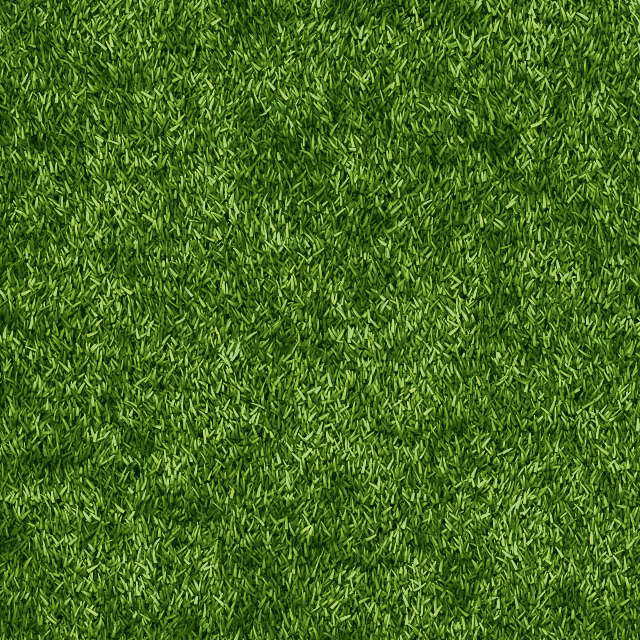
Reproduce this texture procedurally as a WebGL 1 fragment shader.

```glsl
precision highp float;
// Dense short turf seen from above: layers of jittered cells each hold one
// blunt, nearly straight blade. Blades are stacked as tone values with cast
// shadows, varied by tufts, then coloured through a ramp of greens.

uniform vec2 u_resolution;

const int   LAYERS        = 13;
const float CELLS         = 62.0;    // blades across the canvas, per layer
const float HALF_LENGTH   = 0.0084;  // mean half length of a blade
const float LENGTH_SPREAD = 0.0034;
const float HALF_WIDTH    = 0.0018;
const float WIDTH_SPREAD  = 0.0007;
const float SOFTNESS      = 0.0010;  // edge blur
const float ANGLE_SPREAD  = 1.25;    // radians either side of upright
const float LEAN_SPREAD   = 0.9;     // shared tilt of neighbouring blades
const float BEND          = 12.0;
const float SHADOW_REACH  = 0.0032;
const float SHADOW_DEPTH  = 0.42;
const vec2  SHADOW_SHIFT  = vec2(0.0007, -0.0008);
const float SOIL_TONE     = 0.0;
const float TUFT_TONE     = 1.25;    // strength of light and dark tufts
const float GRAIN_TONE    = 0.16;    // fine mottling
const float TONE_CENTER   = 0.415;
const float TONE_GAIN     = 1.24;
const float KNEE          = 0.55;    // tones above this are compressed
const float KNEE_SLOPE    = 0.80;

const vec3 GAP    = vec3(0.01, 0.07, 0.00);
const vec3 SOIL   = vec3(0.04, 0.15, 0.01);
const vec3 DEEP   = vec3(0.13, 0.27, 0.02);
const vec3 MID    = vec3(0.24, 0.39, 0.07);
const vec3 FRESH  = vec3(0.36, 0.53, 0.13);
const vec3 BRIGHT = vec3(0.51, 0.69, 0.20);
const vec3 PALE   = vec3(0.63, 0.78, 0.40);
const vec3 GLINT  = vec3(0.71, 0.83, 0.51);

float hash(vec2 p) {
  return fract(sin(dot(p, vec2(127.1, 311.7))) * 43758.5453);
}

vec4 hash4(vec2 p) {
  float n = dot(p, vec2(127.1, 311.7));
  return fract(sin(vec4(n, n + 17.3, n + 41.9, n + 73.7)) * 43758.5453);
}

float noise(vec2 p) {
  vec2 i = floor(p);
  vec2 f = fract(p);
  f = f * f * (3.0 - 2.0 * f);
  return mix(mix(hash(i), hash(i + vec2(1.0, 0.0)), f.x),
             mix(hash(i + vec2(0.0, 1.0)), hash(i + vec2(1.0, 1.0)), f.x), f.y);
}

float ramp(float from, float to, float t) {
  return clamp((t - from) / (to - from), 0.0, 1.0);
}

// Stops sit at the middle of each colour's share of the area.
vec3 grassColor(float tone) {
  vec3 c = mix(GAP, SOIL, ramp(-0.10, 0.06, tone));
  c = mix(c, DEEP, ramp(0.06, 0.22, tone));
  c = mix(c, MID, ramp(0.22, 0.45, tone));
  c = mix(c, FRESH, ramp(0.45, 0.67, tone));
  c = mix(c, BRIGHT, ramp(0.67, 0.85, tone));
  c = mix(c, PALE, ramp(0.85, 0.99, tone));
  return mix(c, GLINT, ramp(0.99, 1.2, tone));
}

// Lays one blade over turf, which holds (tone, warmth).
vec2 layBlade(vec2 turf, vec2 p, vec2 cell, vec2 seed, float height) {
  vec4 place = hash4(cell + seed);
  vec2 offset = p - (cell + place.xy) / CELLS;
  float reach = HALF_LENGTH + LENGTH_SPREAD + SHADOW_REACH + 0.001;
  if (dot(offset, offset) > reach * reach) return turf;

  vec4 look = hash4(cell + seed + 57.31);
  float lean = (noise(cell * 0.21 + 9.0) - 0.5) * LEAN_SPREAD;
  float angle = (place.z + place.w - 1.0) * ANGLE_SPREAD + lean;
  float s = sin(angle);
  float c = cos(angle);
  mat2 turn = mat2(c, s, -s, c);
  vec2 q = turn * offset;

  // Shape: wide at the root, narrower at the tip.
  float halfLength = HALF_LENGTH + (look.x * 2.0 - 1.0) * LENGTH_SPREAD;
  q.x += (look.y - 0.5) * 2.0 * BEND * (q.y * q.y - 0.00003);
  float along = clamp(q.y / halfLength * 0.5 + 0.5, 0.0, 1.0);
  float halfWidth = HALF_WIDTH + (look.z * 2.0 - 1.0) * WIDTH_SPREAD;
  halfWidth *= mix(1.1, 0.45, along * along);
  vec2 size = vec2(halfWidth, halfLength);
  vec2 edge = abs(q) - size;
  vec2 shade = abs(q - turn * SHADOW_SHIFT) - size;

  // Cast shadow, then the lit blade.
  turf.x *= 1.0 - SHADOW_DEPTH
          * smoothstep(SHADOW_REACH, 0.0, max(shade.x, shade.y));
  float shine = fract(look.w * 7.13 + place.x);
  float fade = mix(-0.1, 0.8, fract(look.x * 5.7 + place.y));
  float side = clamp(q.x / halfWidth, -1.0, 1.0);
  float tone = 0.03 + 0.40 * height + 0.64 * shine
             + fade * (along - 0.5) - 0.05 * side;
  float cover = smoothstep(SOFTNESS, -SOFTNESS, max(edge.x, edge.y));
  return mix(turf, vec2(tone, look.w - 0.4), cover);
}

void main() {
  vec2 p = gl_FragCoord.xy / min(u_resolution.x, u_resolution.y);
  vec2 turf = vec2(SOIL_TONE, 0.0);

  // Bottom layer first; within a layer, nearer rows cover farther ones.
  for (int layer = 0; layer < LAYERS; layer++) {
    float id = float(layer);
    float height = id / float(LAYERS - 1);
    vec2 shift = vec2(hash(vec2(id, 3.0)), hash(vec2(id, 8.0)));
    vec2 local = p + shift / CELLS;
    vec2 home = floor(local * CELLS);
    for (int row = 1; row >= -1; row--) {
      for (int column = -1; column <= 1; column++) {
        vec2 cell = home + vec2(float(column), float(row));
        turf = layBlade(turf, local, cell, id * vec2(13.7, 29.3), height);
      }
    }
  }

  float tufts = 0.20 * noise(p * 6.0 + 4.0) + 0.30 * noise(p * 18.0)
              + 0.50 * noise(p * 40.0 + 7.0) - 0.5;
  float grain = noise(p * 230.0) - 0.5;
  float tone = turf.x * (1.0 + TUFT_TONE * tufts) + GRAIN_TONE * grain;
  tone = 0.5 + TONE_GAIN * (tone - TONE_CENTER);
  tone = min(tone, KNEE + KNEE_SLOPE * (tone - KNEE));
  vec3 color = grassColor(tone) * (1.0 + turf.y * vec3(0.08, 0.0, -0.22));
  gl_FragColor = vec4(color, 1.0);
}
```
